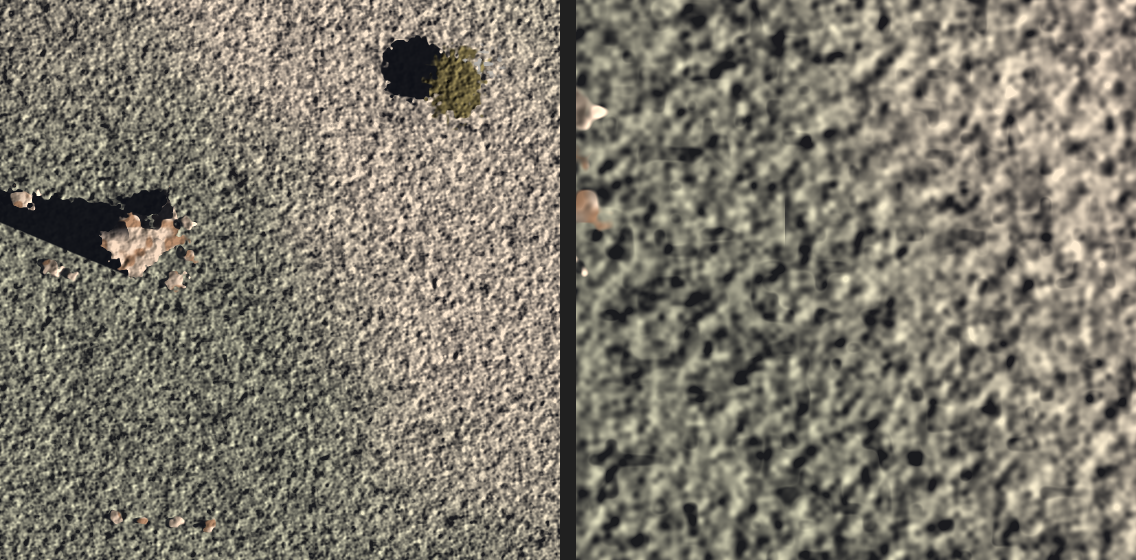
Left, the full canvas; right, a detail of the centre.
Reproduce this texture procedurally as a three.js fragment shader.

```glsl
// Dry pasture seen from above: sparse green turf fading into pale sandy ground,
// with a jagged boulder, loose stones and a bush casting long shadows to the left.
// Ground is value noise lit as a relief; objects are warped distance functions.

#define GRAIN 116.0
#define RELIEF 0.46
#define MOTTLE 0.36
#define FINE 0.30
#define EDGE 0.002
#define LIGHT_DIR vec2(0.90, -0.42)
#define SHADOW vec3(0.055, 0.063, 0.088)
#define GROUND_DARK vec3(0.03, 0.035, 0.06)
#define TURF vec3(1.04, 1.025, 0.87)
#define SAND vec3(1.09, 1.00, 0.89)
#define STONE vec3(0.86, 0.76, 0.67)
#define BUSH vec3(0.40, 0.36, 0.23)

varying vec2 vUv;

float hash(vec2 p) {
  vec3 q = fract(vec3(p.xyx) * 0.1031);
  q += dot(q, q.yzx + 33.33);
  return fract((q.x + q.y) * q.z);
}

float noise(vec2 p) {
  vec2 i = floor(p), f = fract(p);
  f = f * f * (3.0 - 2.0 * f);
  vec2 e = vec2(0.0, 1.0);
  return mix(mix(hash(i), hash(i + e.yx), f.x),
             mix(hash(i + e.xy), hash(i + e.yy), f.x), f.y);
}

// Two octaves on a tilted, slightly stretched lattice
float bumps(vec2 p) {
  vec2 q = vec2(0.80 * p.x - 0.60 * p.y, 0.50 * p.x + 0.66 * p.y) + 7.0;
  return noise(q) + 0.6 * noise(q.yx * 2.0 + 19.0);
}

// Slope towards the light, about zero on average
float relief(vec2 p, float scale) {
  return bumps(p * scale) - bumps(p * scale + LIGHT_DIR * 0.6);
}

float cover(float d, float softness) { return 1.0 - smoothstep(-softness, softness, d); }

float ellipse(vec2 p, vec2 radius) {
  return (length(p / radius) - 1.0) * min(radius.x, radius.y);
}

// Distance to the line a-b, negative on its left side
float side(vec2 p, vec2 a, vec2 b) {
  vec2 d = normalize(b - a);
  return d.y * (p.x - a.x) - d.x * (p.y - a.y);
}

float triangle(vec2 p, vec2 a, vec2 b, vec2 c) {
  return max(side(p, a, b), max(side(p, b, c), side(p, c, a)));
}

vec3 ground(vec2 p) {
  float down = 1.0 - p.y;
  float border = 0.17 + 0.95 * down - 0.28 * down * down;
  float patches = noise(p * 7.0 + 3.0) + 0.5 * noise(p * 17.0) - 0.75;
  float sand = smoothstep(-0.24, 0.24, p.x - border + 0.16 * patches);
  sand *= 1.0 - 0.35 * smoothstep(0.5, 1.0, p.x * down) - 0.35 * smoothstep(1.65, 2.0, p.x + p.y);
  float brown = max(sand, 0.6 * smoothstep(0.6, 1.0, p.y));
  float contrast = mix(0.92, 1.06, sand);
  float tone = mix(0.405, 0.575, sand) + 0.03 * patches;
  tone += contrast * RELIEF * relief(p, GRAIN);
  tone += contrast * MOTTLE * (noise(p * GRAIN + 51.0) - 0.5);
  tone += FINE * (noise(p * GRAIN * 2.2) - 0.5);
  // Small dark hollows between the clods
  tone += 0.02 - 0.20 * smoothstep(0.62, 0.85, noise(p * GRAIN * 0.9 + 83.0));
  // Dark tufts, one per chosen cell
  vec2 cell = floor(p * 8.0);
  vec2 spot = 0.25 + 0.5 * vec2(hash(cell + 11.0), hash(cell + 23.0));
  float chosen = step(hash(cell + 5.0), 0.08 + 0.22 * p.x);
  float tuft = length(fract(p * 8.0) - spot) + 0.14 * (noise(p * 75.0) - 0.5);
  tone -= 0.27 * chosen * cover(tuft - 0.075, 0.06);
  return mix(GROUND_DARK, mix(TURF, SAND, brown), clamp(tone, 0.07, 0.92));
}

vec3 stoneColor(vec2 p) {
  float shade = 0.94 + 0.75 * relief(p, 62.0) + 0.35 * relief(p, 150.0);
  float rust = smoothstep(0.55, 0.8, noise(p * 60.0 + 9.0));
  return STONE * mix(vec3(1.0), vec3(0.74, 0.64, 0.56), rust) * clamp(shade, 0.22, 1.15);
}

// Small stone with its shadow on the left
vec3 addStone(vec3 col, vec2 p, vec2 center, float r) {
  vec2 q = p - center;
  float rough = r * 1.1 * (noise(p * 115.0) - 0.5);
  col = mix(col, SHADOW, 0.85 * cover(ellipse(q + r * vec2(0.8, -0.1), r * vec2(1.0, 0.7)) + rough, EDGE));
  vec3 lit = stoneColor(p) * clamp(0.92 + 0.3 * dot(q, LIGHT_DIR) / r, 0.5, 1.2);
  return mix(col, lit, cover(ellipse(q, r * vec2(0.9, 0.8)) + rough, EDGE));
}

void main() {
  vec2 p = vUv;
  vec2 warp = vec2(noise(p * 62.0), noise(p * 62.0 + 40.0)) - 0.5;
  vec2 jag = vec2(noise(p * 150.0), noise(p * 150.0 + 70.0)) - 0.5;
  vec2 w = p + 0.016 * warp + 0.012 * jag;
  vec3 col = ground(p);

  // Boulder shadow: a wedge to the left edge plus a lobe above
  float wedge = max(max(0.603 - 0.417 * p.x - p.y, w.y - 0.662 + 0.13 * w.x), w.x - 0.23);
  float lobe = ellipse(w - vec2(0.26, 0.636), vec2(0.050, 0.025));
  col = mix(col, SHADOW, 0.96 * cover(min(wedge, lobe), EDGE));

  // Boulder: a broad wedge, an upper shoulder and a spire
  float rock = triangle(w, vec2(0.168, 0.588), vec2(0.232, 0.500), vec2(0.335, 0.580));
  rock = min(rock, triangle(w, vec2(0.180, 0.575), vec2(0.315, 0.570), vec2(0.235, 0.622)));
  rock = min(rock, triangle(w, vec2(0.272, 0.580), vec2(0.322, 0.570), vec2(0.304, 0.668)));
  float pit = smoothstep(0.50, 0.58, noise(p * 50.0 + 2.0)) * smoothstep(0.56, 0.60, p.y);
  col = mix(col, mix(stoneColor(p), SHADOW, 0.92 * pit), cover(rock, EDGE));

  // Stones: an arc by the boulder, a short row below, three to the left
  for (int i = 0; i < 4; i++) {
    float k = float(i), h = hash(vec2(k, 4.0));
    float a = -0.80 + 0.6 * k;
    if (i < 3) col = addStone(col, p, vec2(0.25, 0.565) + 0.092 * vec2(cos(a), sin(a)), 0.018 - 0.003 * k);
    col = addStone(col, p, vec2(0.20 + 0.054 * k + 0.014 * h, 0.077 - 0.005 * k), 0.009 + 0.004 * h);
  }
  col = addStone(col, p, vec2(0.043, 0.646), 0.023);
  col = addStone(col, p, vec2(0.094, 0.522), 0.015);
  col = addStone(col, p, vec2(0.130, 0.509), 0.010);

  // Bush: dark shadow, pale twigs, then speckled olive leaves
  float shade = ellipse(w - vec2(0.740, 0.876), vec2(0.056, 0.058));
  col = mix(col, SHADOW, 0.97 * cover(shade, EDGE));
  float twigs = cover(ellipse(w - vec2(0.850, 0.885), vec2(0.045, 0.032)), 0.012);
  col = mix(col, vec3(0.70, 0.69, 0.67), twigs * smoothstep(0.5, 0.7, noise(p * 140.0)));
  float leaves = ellipse(w - vec2(0.815, 0.850), vec2(0.046, 0.060)) + 0.035 * (noise(p * 130.0) - 0.5);
  float leafTone = 0.9 + 1.1 * relief(p, 125.0) + 5.0 * (p.x - 0.815);
  col = mix(col, BUSH * clamp(leafTone, 0.2, 1.6), cover(leaves, 0.008));

  gl_FragColor = vec4(col, 1.0);
}
```
